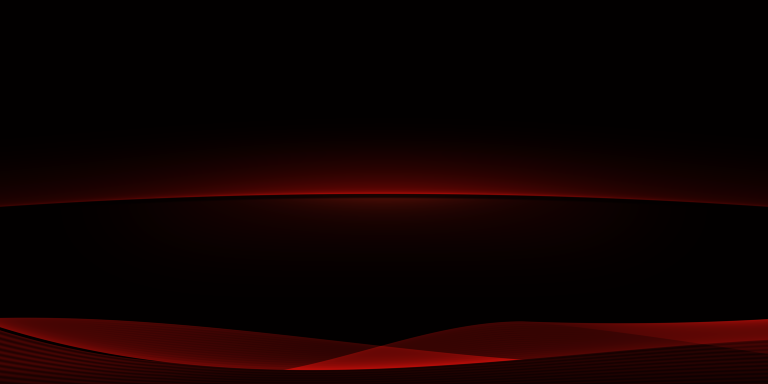
Give the GLSL for this background, as a Shadertoy shader.

```glsl
// Dark red horizon glow above translucent, finely ribbed waves of silk.

// Height of a cubic Bezier whose control points are evenly spaced in x.
float curve(float x, vec4 h) {
    float s = 1.0 - x;
    return dot(h, vec4(s * s * s, 3.0 * s * s * x, 3.0 * s * x * x, x * x * x));
}

// Soft step that is about one pixel wide; positive d lies inside.
float inside(float d) {
    float pixel = 1.0 / iResolution.y;
    return smoothstep(-0.7 * pixel, 0.7 * pixel, d);
}

// Fine ribs that follow both borders of a sheet and fade when too dense.
float ribs(float y, float low, float high, float count) {
    float phase = count * (y - low) / max(high - low, 0.012);
    float visible = 1.0 - smoothstep(0.25, 0.65, fwidth(phase));
    return 0.5 * visible * cos(6.28318 * phase);
}

// Brightness of a sheet with a glowing lower rim.
float sheet(float y, float low, float high, float fill, float rim, float count) {
    float mask = inside(y - low) * inside(high - y);
    float glow = rim * exp(-max(y - low, 0.0) / 0.016);
    float crest = 0.07 * exp(-max(high - y, 0.0) / 0.006);
    return mask * (fill * (1.0 + 0.3 * ribs(y, low, high, count)) + glow + crest);
}

// Lit arc with a halo above and a faint reflection below.
vec3 horizon(vec2 p) {
    float dx = p.x - 0.5;
    float d = p.y - (0.495 - 0.135 * dx * dx);
    float spread = exp(-dx * dx / 0.075);
    float above = inside(d);

    float halo = (0.13 + 0.27 * spread) * exp(-max(d, 0.0) / 0.068);
    halo *= 1.0 - smoothstep(0.08, 0.24, d);
    float rim = (0.08 + 0.17 * spread) * exp(-abs(d - 0.002) / 0.004);
    vec3 color = above * (halo + rim) * vec3(1.0, 0.055, 0.03);

    // The reflection starts under a narrow dark band.
    float depth = max(-d - 0.012, 0.0);
    float band = smoothstep(0.007, 0.014, -d);
    float core = 0.19 * exp(-dx * dx / 0.018 - depth / 0.032);
    float pool = 0.075 * exp(-pow(abs(dx) / 0.32, 4.0) - depth * depth / 0.022);
    color += (1.0 - above) * mix(0.3, 1.0, band)
           * (core * vec3(1.0, 0.2, 0.07) + pool * vec3(1.0, 0.08, 0.06));
    return color;
}

// Crossing sheets along the bottom.
vec3 waves(vec2 p) {
    float x = p.x;
    float y = p.y;
    float fold = curve(x, vec4(0.148, -0.06, 0.08, 0.115));
    float leftTop = curve(x, vec4(0.172, 0.185, 0.0, 0.06));
    float u = max((x - 0.68) / 0.32, 0.0);
    float rightTop = 0.018 + 0.145 * smoothstep(0.28, 0.68, x)
                   - 0.03 * u * (1.0 - u) + 0.006 * u;
    float baseTop = min(0.14 - 0.62 * x + 1.1 * x * x, fold);

    // Left and right sheets share the bright fold.
    float leftFill = mix(0.25, 0.16, smoothstep(0.1, 0.5, x));
    float light = sheet(y, fold, leftTop, leftFill, 0.25, 16.0);
    light += sheet(y, fold, rightTop, 0.2, 0.13, 18.0);

    // A veil drapes from the right crest, lighting its far end.
    float veil = 0.162 - 0.33 * pow(max(x - 0.68, 0.0), 1.2);
    light += 0.1 * inside(y - veil) * inside(rightTop - y)
           * smoothstep(0.65, 0.85, x);
    light += 0.24 * smoothstep(0.72, 1.0, x) * inside(rightTop - y)
           * exp(-max(rightTop - y, 0.0) / 0.018);

    // Dim ribbed cloth beneath the fold.
    float baseFill = mix(0.2, 0.11, smoothstep(0.05, 0.4, x));
    baseFill *= 0.65 + 0.35 * smoothstep(0.0, 0.06, y);
    float cloth = inside(baseTop - y) * baseFill;
    light += cloth * (1.0 + 0.7 * ribs(y, -0.06 + 0.03 * x, baseTop, 14.0));

    return light * vec3(1.0, 0.07, 0.045);
}

void mainImage(out vec4 fragColor, in vec2 fragCoord) {
    vec2 p = fragCoord / iResolution.xy;
    vec3 color = vec3(0.006, 0.0, 0.0) + horizon(p) + waves(p);
    fragColor = vec4(clamp(color, 0.0, 1.0), 1.0);
}
```
